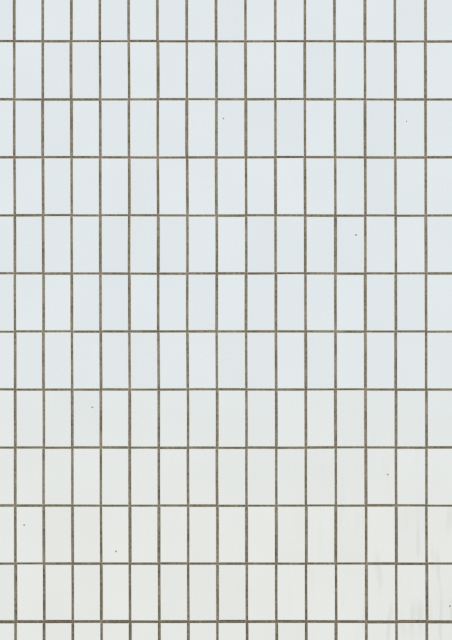
Give the GLSL for this texture, as a WebGL 2 fragment shader.

```glsl
#version 300 es
precision highp float;
// White upright wall tiles in a straight grid with thin, weathered grey-brown joints.

uniform vec2 u_resolution;
out vec4 outColor;

const vec3 COOL_GLAZE = vec3(0.885, 0.912, 0.922);
const vec3 WARM_GLAZE = vec3(0.900, 0.910, 0.894);
const vec3 TILE_RIM = vec3(0.83, 0.83, 0.80);
const vec3 GROUT_LIGHT = vec3(0.57, 0.54, 0.48);
const vec3 GROUT_DARK = vec3(0.40, 0.38, 0.33);

// Lengths are fractions of the canvas width.
const float FIRST_COLUMN = 0.0332;
const float FIRST_ROW = 0.0406;
const float ROW_HEIGHT = 0.1284;
const float LEAN = 0.0025;

float hash(vec2 p) {
    vec3 q = fract(vec3(p.xyx) * 0.1031);
    q += dot(q, q.yzx + 33.33);
    return fract((q.x + q.y) * q.z);
}

vec2 gradient(vec2 cell) {
    float angle = 6.2832 * hash(cell);
    return vec2(cos(angle), sin(angle));
}

float gradientNoise(vec2 p) {
    vec2 i = floor(p), f = fract(p);
    vec2 s = f * f * f * (f * (f * 6.0 - 15.0) + 10.0);
    vec2 e = vec2(1.0, 0.0);
    float low = mix(dot(gradient(i), f), dot(gradient(i + e), f - e), s.x);
    float high = mix(dot(gradient(i + e.yx), f - e.yx), dot(gradient(i + 1.0), f - 1.0), s.x);
    return mix(low, high, s.y);
}

// Signed distance to the nearest joint; each segment is shifted and sized a little differently.
float jointDistance(float coord, float cellSize, vec2 segment, float halfWidth) {
    float shift = (hash(segment + 17.0) - 0.5) * 0.0009;
    float vary = mix(0.85, 1.15, hash(segment + 71.0));
    float offset = (coord - floor(coord + 0.5)) * cellSize;
    return abs(offset + shift) - halfWidth * vary;
}

// Edge coverage, one pixel wide.
float coverage(float dist, float pixel) {
    return clamp(0.5 - dist / pixel, 0.0, 1.0);
}

vec3 glazeColor(vec2 p, vec2 tile, vec2 local) {
    // Cool above, warmer in the lower rows, with a slight tone shift per tile.
    float warmth = 1.0 - smoothstep(1.0, 5.5, tile.y + 0.5 * local.y);
    vec3 color = mix(COOL_GLAZE, WARM_GLAZE, warmth);
    color += (hash(tile + 5.0) - 0.5) * 0.012;
    color += gradientNoise(p * 9.0) * 0.008 + gradientNoise(p * 160.0) * 0.008;

    // Faint vertical smears towards the lower right.
    float smear = smoothstep(0.1, 0.5, gradientNoise(p * vec2(60.0, 9.0)));
    float area = smoothstep(0.55, 1.0, p.x) * (1.0 - smoothstep(0.1, 0.55, p.y));
    return color - smear * area * vec3(0.035, 0.036, 0.045);
}

// Small dark chip on a few tiles.
float chipMask(vec2 tile, vec2 local, vec2 tileSize, float pixel) {
    vec2 center = 0.2 + 0.6 * vec2(hash(tile + 31.0), hash(tile + 43.0));
    float radius = mix(0.0008, 0.0022, hash(tile + 59.0));
    float dist = length((local - center) * tileSize) - radius;
    return step(0.95, hash(tile + 83.0)) * coverage(dist, pixel);
}

vec3 groutColor(vec2 p, float dist, float shade) {
    float stain = 0.5 + 0.6 * gradientNoise(p * 24.0) + 0.7 * gradientNoise(p * 150.0);
    float edgeShadow = smoothstep(-0.0016, 0.0, dist) * 0.25;
    float damp = 0.25 * (1.0 - smoothstep(0.0, 0.5, p.y));
    return mix(GROUT_LIGHT, GROUT_DARK, clamp(stain + edgeShadow + damp + shade - 0.2, 0.0, 1.0));
}

void main() {
    float pixel = 1.0 / u_resolution.x;
    vec2 p = gl_FragCoord.xy * pixel;

    // Columns widen gently to the right and the uprights lean slightly.
    float x = p.x - FIRST_COLUMN - LEAN * (0.7 - p.y) + gradientNoise(p * 5.0) * 0.0008;
    float y = p.y - FIRST_ROW + gradientNoise(p * 4.0 + 40.0) * 0.0008;
    vec2 grid = vec2(x * (15.954 - 0.618 * x), y / ROW_HEIGHT);
    vec2 tileSize = vec2(1.0 / (15.954 - 1.236 * x), ROW_HEIGHT);
    vec2 tile = floor(grid), local = fract(grid);
    vec2 line = floor(grid + 0.5);

    // Upright joints are wider; the lowest level joint is the heaviest.
    float upright = jointDistance(grid.x, tileSize.x, vec2(line.x, tile.y), 0.0026);
    float levelWidth = line.y < 0.5 ? 0.0029 : 0.0021;
    float level = jointDistance(grid.y, tileSize.y, vec2(tile.x, line.y) + 101.0, levelWidth);
    float joint = min(upright, level);

    vec3 color = glazeColor(p, tile, local);
    color = mix(color, GROUT_LIGHT, 0.7 * chipMask(tile, local, tileSize, pixel));
    color = mix(color, TILE_RIM, 1.0 - smoothstep(0.0004, 0.0028, joint));
    float shade = level < upright ? 0.2 : 0.0;
    color = mix(color, groutColor(p, joint, shade), coverage(joint, pixel));
    outColor = vec4(color, 1.0);
}
```
